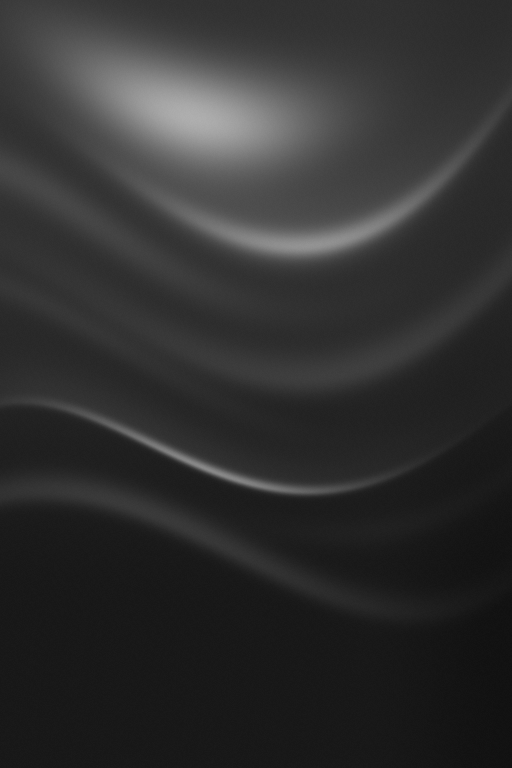
A Shadertoy shader for this background:

```glsl
// Soft grey satin folds, lit by a broad glow near the top.

// Tones
const float TOP_TONE = 0.190;
const float BOTTOM_TONE = 0.095;
const float RIGHT_SHADE = 0.025;
const float GRAIN = 0.012;
const vec2 GRAIN_CELLS = vec2(512.0, 768.0);

// Peak brightness of each sheen
const float GLOW_LIGHT = 0.48;
const float UPPER_HAZE = 0.13;
const float UPPER_RIM = 0.27;
const float SECOND_LIGHT = 0.09;
const float MIDDLE_LIGHT = 0.10;
const float FAINT_LIGHT = 0.05;
const float LOWER_HAZE = 0.08;
const float LOWER_RIM = 0.34;
const float SHADOW_LIGHT = 0.025;
const float LAST_LIGHT = 0.12;

float hash(vec2 p) {
    return fract(sin(dot(p, vec2(12.9898, 78.233))) * 43758.5453);
}

// Smooth curve through five heights, evenly spaced from left to right
float curve(float x, vec4 k, float last) {
    float s = 4.0 * x;
    vec4 d1 = vec4(k.yzw, last) - k;
    vec3 d2 = d1.yzw - d1.xyz;
    vec2 d3 = d2.yz - d2.xy;
    float d4 = d3.y - d3.x;
    float cubic = d3.x + (s - 3.0) / 4.0 * d4;
    float square = d2.x + (s - 2.0) / 3.0 * cubic;
    return k.x + s * (d1.x + (s - 1.0) / 2.0 * square);
}

// Light along a curve: span = centre and reach in x,
// falloff = softness above and below the curve
float sheen(vec2 p, float height, vec2 span, vec2 falloff) {
    float across = p.y - height;
    across /= across < 0.0 ? falloff.x : falloff.y;
    float along = (p.x - span.x) / span.y;
    return exp(-across * across - along * along);
}

void mainImage(out vec4 fragColor, in vec2 fragCoord) {
    vec2 uv = fragCoord / iResolution.xy;
    vec2 p = vec2(uv.x, 1.0 - uv.y); // y runs downward

    // Base shading
    float tone = mix(TOP_TONE, BOTTOM_TONE, smoothstep(0.2, 0.8, p.y));
    tone -= RIGHT_SHADE * smoothstep(0.7, 1.0, p.x);

    // Curves of the folds, from top to bottom
    float glow = curve(p.x, vec4(0.026, 0.124, 0.163, 0.140), 0.080);
    float upper = curve(p.x, vec4(0.110, 0.232, 0.315, 0.290), 0.124);
    float second = curve(p.x, vec4(0.219, 0.318, 0.398, 0.391), 0.300);
    float middle = curve(p.x, vec4(0.319, 0.417, 0.487, 0.471), 0.349);
    float faint = curve(p.x, vec4(0.371, 0.456, 0.543, 0.573), 0.500);
    float lower = curve(p.x, vec4(0.525, 0.564, 0.6315, 0.6225), 0.521);
    float shadow = curve(p.x, vec4(0.590, 0.640, 0.685, 0.690), 0.615);
    float last = curve(p.x, vec4(0.6445, 0.659, 0.732, 0.794), 0.755);

    // Broad glow and the bright upper fold
    tone += GLOW_LIGHT * sheen(p, glow, vec2(0.38, 0.24), vec2(0.07, 0.06));
    tone += UPPER_HAZE * sheen(p, upper, vec2(0.54, 0.36), vec2(0.09, 0.03));
    tone += UPPER_RIM * sheen(p, upper, vec2(0.62, 0.28), vec2(0.019, 0.014));

    // Quiet middle folds
    tone += SECOND_LIGHT * sheen(p, second, vec2(0.10, 0.45), vec2(0.03));
    tone += MIDDLE_LIGHT * sheen(p, middle, vec2(0.65, 0.50), vec2(0.035, 0.022));
    tone += FAINT_LIGHT * sheen(p, faint, vec2(0.15, 0.35), vec2(0.02));

    // Sharp lower fold
    tone += LOWER_HAZE * sheen(p, lower, vec2(0.35, 0.50), vec2(0.05, 0.008));
    tone += LOWER_RIM * sheen(p, lower, vec2(0.42, 0.26), vec2(0.008, 0.005));

    // Last folds, sinking into the dark
    tone += SHADOW_LIGHT * sheen(p, shadow, vec2(0.75, 0.30), vec2(0.02));
    tone += LAST_LIGHT * sheen(p, last, vec2(0.30, 0.50), vec2(0.025, 0.016));

    // Fine grain
    tone += GRAIN * (hash(floor(uv * GRAIN_CELLS)) - 0.5);
    fragColor = vec4(vec3(tone), 1.0);
}
```
